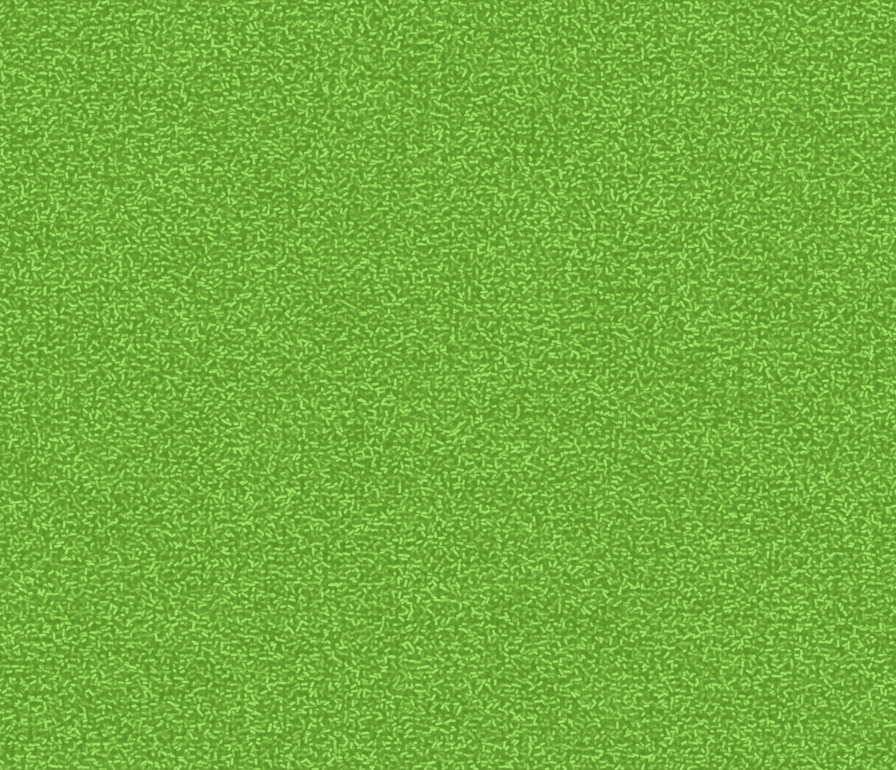
This texture is drawn by a WebGL 1 fragment shader. Its source:

```glsl
precision highp float;
// Bright green turf: short pale blades scattered at all angles over darker ground.
// Each cell of a jittered grid holds one soft capsule; gradient noise mottles
// the ground, and the summed tone is looked up in a ramp of greens.

uniform vec2 u_resolution;

vec2 hash2(vec2 p) {
  vec2 q = vec2(dot(p, vec2(127.1, 311.7)), dot(p, vec2(269.5, 183.3)));
  return fract(sin(q) * 43758.55);
}

float gradientDot(vec2 cell, vec2 corner, vec2 f) {
  float angle = 6.2832 * hash2(cell + corner).x;
  return dot(vec2(cos(angle), sin(angle)), f - corner);
}

float gradientNoise(vec2 p) {
  vec2 cell = floor(p);
  vec2 f = fract(p);
  vec2 w = f * f * f * (f * (f * 6.0 - 15.0) + 10.0);
  float low = mix(gradientDot(cell, vec2(0.0), f),
                  gradientDot(cell, vec2(1.0, 0.0), f), w.x);
  float high = mix(gradientDot(cell, vec2(0.0, 1.0), f),
                   gradientDot(cell, vec2(1.0), f), w.x);
  return mix(low, high, w.y);
}

// Brightest blade covering p, with one blade per unit cell.
float blades(vec2 p) {
  vec2 home = floor(p);
  float light = 0.0;
  for (int j = -1; j <= 1; j++) {
    for (int i = -1; i <= 1; i++) {
      vec2 cell = home + vec2(float(i), float(j));
      vec2 center = cell + 0.5 + 0.8 * (hash2(cell) - 0.5);
      vec2 shape = hash2(cell + 57.3);
      float angle = 3.1416 * shape.x - 0.35 * sin(6.2832 * shape.x);
      vec2 along = vec2(cos(angle), sin(angle));
      float halfLength = mix(0.08, 0.46, shape.y);
      vec2 d = p - center;
      d -= along * clamp(dot(d, along), -halfLength, halfLength);
      float glow = mix(0.35, 1.0, hash2(cell + 113.9).x);
      light = max(light, glow * (1.0 - smoothstep(0.03, 0.38, length(d))));
    }
  }
  return light;
}

vec3 turfColor(float tone) {
  vec3 shade = vec3(0.35, 0.57, 0.145);
  vec3 leaf = vec3(0.49, 0.72, 0.26);
  vec3 tip = vec3(0.64, 0.89, 0.41);
  vec3 color = mix(shade, leaf, clamp(tone / 0.47, 0.0, 1.0));
  return mix(color, tip, clamp((tone - 0.47) / 0.53, 0.0, 1.0));
}

void main() {
  vec2 uv = gl_FragCoord.xy / u_resolution.y;

  // Fine mottling of the ground, then faint broad patches and rows.
  float mottle = 0.4 * gradientNoise(uv * 170.0 + 31.7);
  float patches = 0.07 * gradientNoise(uv * vec2(9.0, 22.0) + 5.3);

  float tone = 0.13 + mottle + patches + blades(uv * 130.0);
  gl_FragColor = vec4(turfColor(clamp(tone, 0.0, 1.0)), 1.0);
}
```
